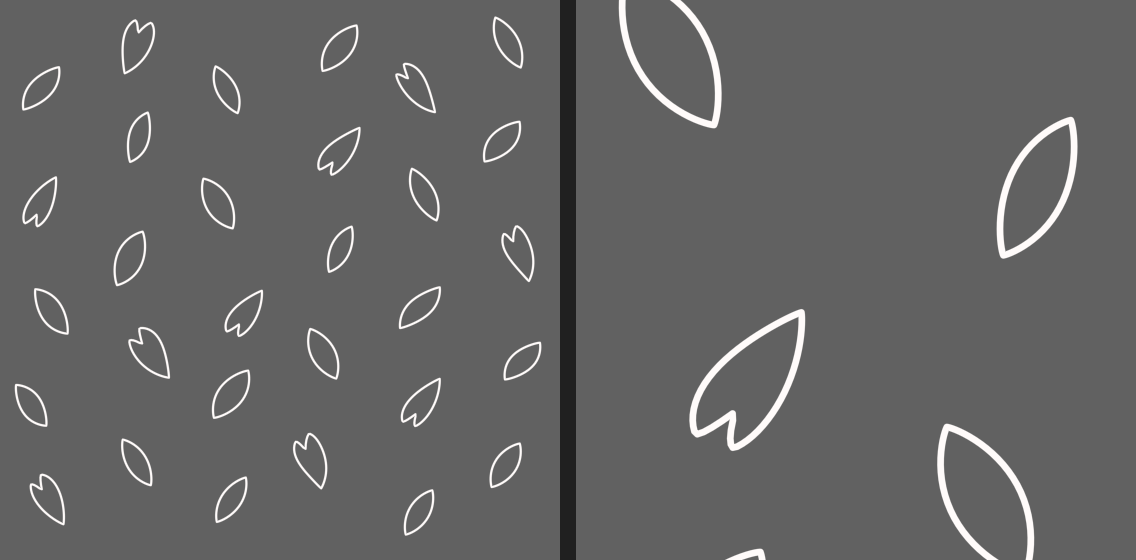
Left, the full canvas; right, a detail of the centre.
Give the GLSL for this pattern, as a Shadertoy shader.

```glsl
vec3 hash3(vec2 p) {
    vec3 q = fract(p.xyx * vec3(0.1031, 0.1030, 0.0973));
    q += dot(q, q.yxz + 33.33);
    return fract((q.xxy + q.yzz) * q.zyx);
}

float segmentDistance(vec2 p, vec2 a, vec2 b) {
    vec2 pa = p - a, ba = b - a;
    return length(pa - ba * clamp(dot(pa, ba) / dot(ba, ba), 0.0, 1.0));
}

// Pointed at both ends
vec2 leafPoint(float angle, float width, float bend) {
    float s = sin(angle), y = cos(angle);
    return vec2(width * sign(s) * pow(abs(s), 1.75) + bend * y * (1.0 - y * y), y);
}

// Pointed at the top, with an off-centre notch between two lobes below
vec2 petalPoint(float angle, float width, float bend) {
    float x = sin(angle) * pow(abs(sin(0.5 * angle)), 0.8);
    float y = cos(angle);
    float notch = pow(max(0.0, 1.0 - abs(x - 0.12) / 0.45), 1.3);
    y += 0.55 * notch * smoothstep(0.0, -0.6, y);
    return vec2(width * x + bend * y * (1.0 - y * y), y);
}

float outlineDistance(vec2 p, bool notched, float width, float bend) {
    const int SEGMENTS = 64;
    float nearest = 10.0;
    vec2 previous = vec2(0.0, 1.0);
    for (int i = 1; i <= SEGMENTS; i++) {
        float angle = 6.28318 * float(i) / float(SEGMENTS);
        vec2 next = notched ? petalPoint(angle, width, bend)
                            : leafPoint(angle, width, bend);
        nearest = min(nearest, segmentDistance(p, previous, next));
        previous = next;
    }
    return nearest;
}

void mainImage(out vec4 fragColor, in vec2 fragCoord) {
    vec2 uv = fragCoord / iResolution.y;

    // Staggered columns of five whole cells each
    vec2 cellSize = vec2(1.0 / 6.0, 1.0 / 5.5);
    vec2 grid = uv / cellSize;
    grid.y -= 0.5 * mod(floor(grid.x), 2.0);
    vec2 cell = floor(grid);
    vec3 place = hash3(cell + 17.0);
    vec3 shape = hash3(cell + 71.0);
    vec2 p = (grid - cell - 0.5) * cellSize - (place.xy - 0.5) * 0.056;

    // Most shapes lean right, the others left; petals may hang upside down
    bool notched = mod(cell.x + 2.0 * cell.y, 3.0) < 0.5;
    bool leansRight = place.z < 0.64;
    float tilt = leansRight ? mix(0.28, 0.8, shape.x) : -mix(0.3, 0.72, shape.x);
    if (!leansRight || shape.z > 0.68) tilt += 3.14159;
    float c = cos(tilt), s = sin(tilt);
    p = vec2(c * p.x - s * p.y, s * p.x + c * p.y);

    float halfLength = notched ? mix(0.049, 0.054, shape.y) : mix(0.044, 0.053, shape.y);
    float width = notched ? mix(0.5, 0.64, shape.z) : mix(0.37, 0.45, shape.z);
    float bend = 0.24 * (shape.x - 0.5);
    float d = halfLength * outlineDistance(p / halfLength, notched, width, bend);

    // Thin smooth stroke on flat grey
    float soft = 0.75 / iResolution.y;
    float stroke = 1.0 - smoothstep(-soft, soft, d - 0.002);
    stroke *= step(0.0, cell.y) * step(cell.y, 4.0);
    vec3 grey = vec3(0.38);
    vec3 warmWhite = vec3(1.0, 0.985, 0.98);
    fragColor = vec4(mix(grey, warmWhite, stroke), 1.0);
}
```
